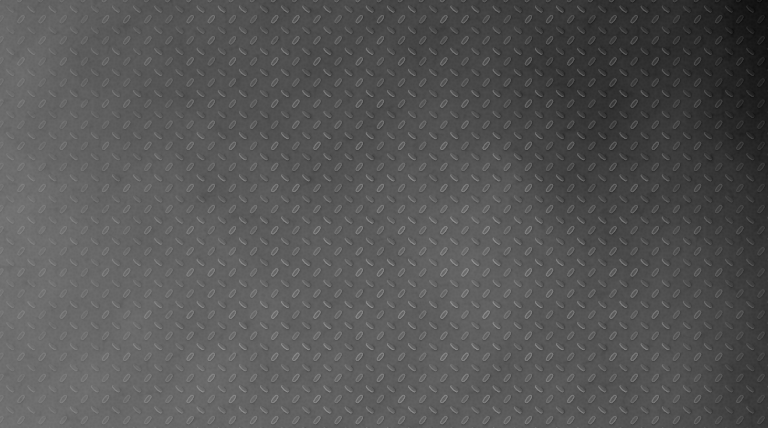
A WebGL 1 fragment shader for this texture:

```glsl
precision highp float;
uniform vec2 u_resolution;

vec2 hash2(vec2 p) {
  return fract(sin(vec2(dot(p, vec2(127.1, 311.7)), dot(p, vec2(269.5, 183.3)))) * 4375.85);
}

// Distance to the nearest scattered point
float cellular(vec2 p) {
  vec2 cell = floor(p), f = fract(p);
  float nearest = 1.5;
  for (int j = -1; j <= 1; j++) {
    for (int i = -1; i <= 1; i++) {
      vec2 g = vec2(float(i), float(j));
      nearest = min(nearest, length(g + hash2(cell + g) - f));
    }
  }
  return nearest;
}

// Warped layered sines, about -1 to 1
float clouds(vec2 p) {
  float sum = 0.0, amp = 0.5;
  for (int i = 0; i < 5; i++) {
    p += 0.6 * sin(p.yx * 1.3 + float(i) * 1.7);
    sum += amp * sin(p.x) * cos(p.y * 0.9 + 0.8);
    p = mat2(1.5, 1.1, -1.1, 1.5) * p;
    amp *= 0.58;
  }
  return sum;
}

float blotch(vec2 p, vec2 centre, vec2 size) {
  vec2 q = (p - centre) / size;
  return exp(-dot(q, q));
}

// Broad light and dark areas of the sheet
float plateShade(vec2 uv) {
  float shade = mix(0.42 - 0.07 * uv.x, 0.37 - 0.21 * uv.x, smoothstep(0.25, 1.0, uv.y));
  shade += 0.05 * exp(-uv.x * uv.x * 40.0);
  shade -= 0.05 * smoothstep(0.62, 0.8, uv.x) + 0.12 * smoothstep(0.86, 1.02, uv.x);
  shade += 0.05 * blotch(uv, vec2(0.62, 0.5), vec2(0.08, 0.25));
  shade -= 0.03 * blotch(uv, vec2(0.72, 0.72), vec2(0.14, 0.2));
  shade -= 0.03 * blotch(uv, vec2(0.44, 0.62), vec2(0.07, 0.16));
  return mix(0.36, shade, 0.78);
}

// Relief of the raised lugs: rows of rising ones alternate with rows of falling ones
float lugRelief(vec2 p, float pixel) {
  vec2 period = vec2(0.0494, 0.0493);
  float relief = 0.0;
  for (int i = 0; i < 2; i++) {
    float falling = float(i);
    vec2 q = (p - vec2(0.7407, 0.5607)) / period - 0.5 * falling;
    vec2 id = floor(q + 0.5);
    q = (q - id) * period;

    // Wear recurs every four lugs
    vec2 wear = hash2(mod(id, 4.0) + falling * 17.0 + 3.0);

    // Along and across the lug
    vec2 axis = mix(vec2(0.62, 0.785), vec2(0.74, -0.673), falling);
    vec2 local = vec2(dot(q, axis), dot(q, vec2(-axis.y, axis.x)));
    float d = length(vec2(max(abs(local.x) - 0.0074, 0.0), local.y)) - 0.0042;
    d += 0.13 * abs(local.x);

    float rim = 1.0 - smoothstep(0.0003, 0.001 + pixel * 0.7, abs(d));
    float face = 1.0 - smoothstep(-pixel, pixel * 0.5, d);
    float lowSide = smoothstep(-0.003, 0.003, -local.y);
    float light = mix(0.85, lowSide, falling);
    float shadow = exp(-abs(d - 0.002) * 500.0) * smoothstep(-0.002, 0.004, q.x - q.y);
    relief += rim * light * mix(0.6, 1.2, wear.x) + 0.16 * face;
    relief -= 0.5 * shadow * (1.0 - rim) * (1.0 - face);
    relief -= 0.3 * falling * rim * (1.0 - lowSide) * wear.y;
  }
  return relief;
}

void main() {
  vec2 uv = gl_FragCoord.xy / u_resolution;
  vec2 p = gl_FragCoord.xy / u_resolution.y;
  float shade = plateShade(uv);

  // Stains and fine pitting
  float stain = clouds(p * 6.0 + 2.0);
  shade += 0.02 * stain + 0.014 * clouds(p * 23.0);
  shade += 0.026 * (cellular(p * 130.0) - 0.5);
  shade -= 0.02 * smoothstep(0.62, 0.95, cellular(p * 45.0 + stain));

  // Lugs fade into the haze on the left and the dark on the right
  float contrast = mix(0.055, 0.14, smoothstep(0.0, 0.45, uv.x));
  contrast *= 1.0 - 0.4 * smoothstep(0.8, 1.0, uv.x);
  shade += contrast * lugRelief(p, 1.0 / u_resolution.y);

  gl_FragColor = vec4(vec3(clamp(shade, 0.02, 1.0)), 1.0);
}
```
